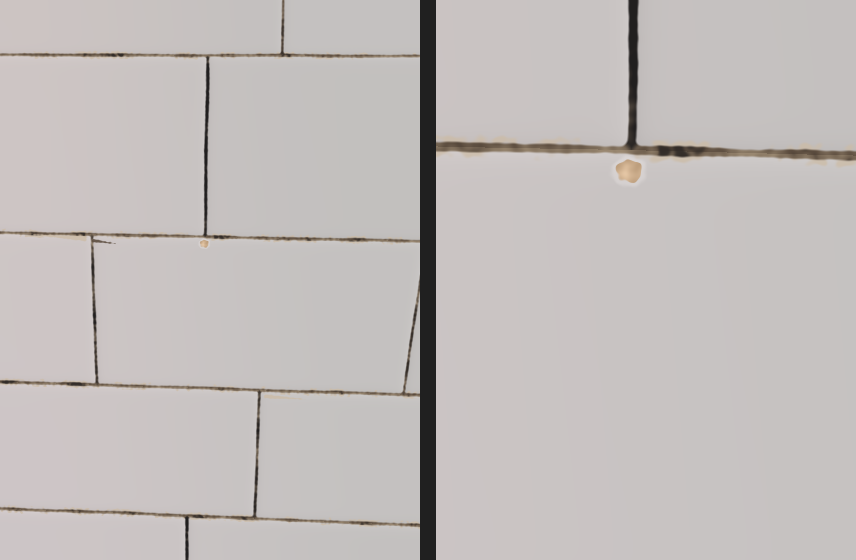
Left: the whole. Right: its middle third, enlarged.
A Shadertoy shader for this texture:

```glsl
#define TILE_WIDTH 0.6575
#define FLAT_JOINT 0.0026
#define UPRIGHT_JOINT 0.0019
#define CORNER_RADIUS 0.004
#define WOBBLE 0.0016
#define GLAZE_WARM vec3(0.806, 0.772, 0.766)
#define GLAZE_COOL vec3(0.765, 0.754, 0.748)
#define GROUT_TAN vec3(0.60, 0.53, 0.44)
#define GROUT_BROWN vec3(0.36, 0.30, 0.245)
#define SOOT vec3(0.13, 0.12, 0.12)
#define CREAM vec3(0.80, 0.735, 0.65)
#define CLAY vec3(0.79, 0.67, 0.54)

// Per course: upright joint x at its top, at its bottom, and its grime
const vec3 COURSES[5] = vec3[5](
    vec3(0.513, 0.504, 0.15), vec3(0.371, 0.366, 0.90),
    vec3(0.164, 0.173, 0.50), vec3(0.4635, 0.4545, 0.45),
    vec3(0.3345, 0.333, 0.80));

vec2 hash2(vec2 p) {
    vec3 q = fract(p.xyx * vec3(0.1031, 0.1030, 0.0973));
    q += dot(q, q.yzx + 33.33);
    return fract((q.xx + q.yz) * q.zy);
}

float cornerSlope(vec2 cell, vec2 f, vec2 corner) {
    return dot(hash2(cell + corner) * 2.0 - 1.0, f - corner);
}

float gradientNoise(vec2 p) {
    vec2 i = floor(p), f = fract(p);
    vec2 u = f * f * f * (f * (f * 6.0 - 15.0) + 10.0);
    return mix(
        mix(cornerSlope(i, f, vec2(0, 0)), cornerSlope(i, f, vec2(1, 0)), u.x),
        mix(cornerSlope(i, f, vec2(0, 1)), cornerSlope(i, f, vec2(1, 1)), u.x), u.y);
}

// Segment that tapers from halfWidth at a to a point at b
float shard(vec2 p, vec2 a, vec2 b, float halfWidth) {
    vec2 ab = b - a;
    float t = clamp(dot(p - a, ab) / dot(ab, ab), 0.0, 1.0);
    return length(p - a - ab * t) - halfWidth * (1.0 - t);
}

float cover(float d, float aa) {
    return 1.0 - smoothstep(-aa, aa, d);
}

void mainImage(out vec4 fragColor, in vec2 fragCoord) {
    vec2 uv = fragCoord / iResolution.xy;
    vec2 p = vec2(0.75 * uv.x, 1.0 - uv.y);
    float aa = 0.8 / iResolution.y;

    float broad = gradientNoise(p * 24.0);
    float fine = gradientNoise(p * 150.0);
    vec2 q = p + WOBBLE * vec2(gradientNoise(p.yx * 9.0 + 7.0), gradientNoise(p * 7.0));

    // Courses shrink downward in perspective: y = (a + b k) / (1 + c k)
    vec3 view = mix(vec3(0.0977, 0.358, 0.097), vec3(0.1003, 0.374, 0.101), uv.x);
    float k = (q.y - view.x) / (view.y - view.z * q.y);
    float row = floor(k);
    float yTop = (view.x + view.y * row) / (1.0 + view.z * row);
    float yBottom = (view.x + view.y * (row + 1.0)) / (1.0 + view.z * (row + 1.0));
    float fromTop = q.y - yTop;
    float fromBottom = yBottom - q.y;

    // Signed distance to the nearest upright joint of this course
    vec3 course = COURSES[clamp(int(row) + 1, 0, 4)];
    float width = TILE_WIDTH / (1.0 + view.z * k);
    float side = q.x - mix(course.x, course.y, k - row);
    float column = round(side / width);
    float tile = floor(side / width);
    side -= column * width;
    float grime = course.z * exp2(-abs(column));

    // Rounded tile edge: positive inside the tile
    vec2 gap = vec2(UPRIGHT_JOINT + 0.0009 * grime, FLAT_JOINT);
    gap *= 1.0 + 0.5 * broad + 0.3 * fine;
    vec2 inset = vec2(abs(side), min(fromTop, fromBottom)) - gap;
    vec2 corner = CORNER_RADIUS - inset;
    float edge = CORNER_RADIUS - length(max(corner, 0.0)) - min(max(corner.x, corner.y), 0.0);
    float upright = smoothstep(-0.003, 0.003, inset.y - inset.x);

    // Glaze: warm to cool light, faint tile variation, soft lip at the edges
    vec3 color = mix(GLAZE_WARM, GLAZE_COOL, smoothstep(0.0, 0.9, uv.x + 0.15 * (uv.y - 0.5)));
    color += 0.008 * (hash2(vec2(tile, row) + 11.0).x - 0.5);
    color += vec3(-0.006, 0.0, 0.010) * (1.0 - uv.y) * (1.0 - uv.x);
    color += 0.035 * exp(-max(fromTop - gap.y, 0.0) / 0.006);
    color += 0.030 * sign(-side) * exp(-max(inset.x, 0.0) / 0.006);
    color -= 0.025 * exp(-max(fromBottom - gap.y, 0.0) / 0.005);

    // Cream residue left in flecks along the flat joints
    float residue = smoothstep(0.0, 0.35, broad + 0.7 * fine + 0.08);
    residue *= cover(edge - 0.003 - 0.003 * fine, 0.0015) * (1.0 - upright);
    color = mix(color, CREAM, 0.75 * residue);

    // Grout: shadow under the upper tile, tan below, soot in the uprights
    float shade = fromBottom < fromTop ? 0.75 : 0.40;
    vec3 grout = mix(GROUT_TAN, GROUT_BROWN, clamp(shade + 0.9 * broad + 0.7 * fine, 0.0, 1.0));
    float soot = upright * clamp(1.2 * grime + 1.1 * broad + 0.5 * fine, 0.0, 1.0);
    soot = max(soot, 0.7 * (1.0 - upright) * smoothstep(0.2, 0.45, broad + 0.4 * fine));
    grout = mix(grout, SOOT, soot);
    color = mix(color, grout, cover(edge, aa + 0.0004));

    // Chips and scrapes beside the joints
    float rough = 0.002 * fine;
    float scrape = shard(p, vec2(0.150, 0.426), vec2(0.060, 0.419), 0.0045) + rough;
    float smear = shard(p, vec2(0.475, 0.708), vec2(0.545, 0.713), 0.0035) + rough;
    float splinter = shard(p, vec2(0.167, 0.430), vec2(0.206, 0.435), 0.0028) + rough;
    float chip = length((p - vec2(0.365, 0.4355)) * vec2(1.0, 1.2)) - 0.0075 + 2.0 * rough;
    color = mix(color, CREAM, 0.8 * cover(min(scrape, smear), aa));
    color = mix(color, GROUT_BROWN, 0.9 * cover(splinter, aa));
    color = mix(color, color + 0.05, cover(chip - 0.003, 0.002));
    color = mix(color, CLAY + 0.15 * fine, cover(chip, aa));

    fragColor = vec4(clamp(color, 0.0, 1.0), 1.0);
}
```
